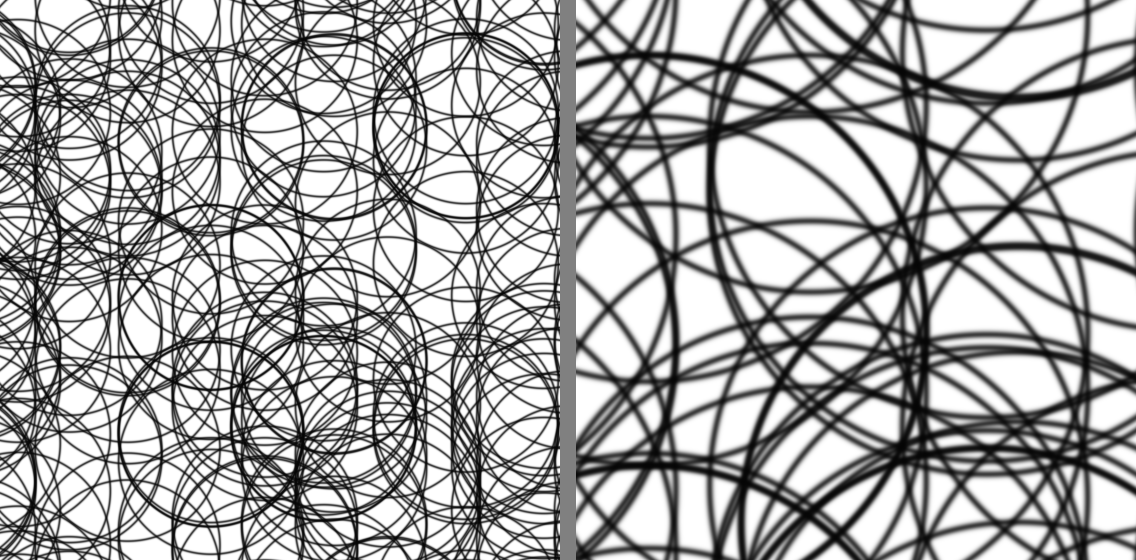
Left, the full canvas; right, a detail of the centre.
Give the GLSL for this pattern, as a Shadertoy shader.

```glsl
// Thin dark rings of one size, stacked at random heights in irregular columns.
// Rings of a column share their left and right edges, which build up vertical
// lines; each soft stroke is translucent, so crossings turn darker.

#define COLUMNS 14          // stacks of rings across the canvas
#define RINGS 17            // rings in each stack
#define RADIUS 0.165        // ring radius, in canvas heights
#define LINE_WIDTH 0.00222  // soft half width of a stroke
#define LINE_INK 0.78       // opacity in the middle of a stroke
#define SEED 3.7            // changes the arrangement
#define PAPER vec3(1.0)
#define INK vec3(0.02)

float hash(vec2 p) {
    return fract(sin(dot(p + SEED, vec2(127.1, 311.7))) * 43758.5453);
}

// Opacity of a soft stroke at a given distance from its centre line
float stroke(float distanceToLine, float width) {
    float t = distanceToLine / width;
    return LINE_INK * exp(-t * t);
}

void mainImage(out vec4 fragColor, in vec2 fragCoord) {
    vec2 uv = fragCoord / iResolution.y;
    float aspect = iResolution.x / iResolution.y;
    float width = max(LINE_WIDTH, 0.8 / iResolution.y);
    float light = 1.0;

    for (int i = 0; i < COLUMNS; i++) {
        // Unevenly spaced column, reaching past both side borders
        float column = float(i);
        float slot = (column + hash(vec2(column, 0.5))) / float(COLUMNS);
        float centreX = mix(-RADIUS, aspect + RADIUS, slot);
        if (abs(uv.x - centreX) > RADIUS + 4.0 * width) continue;

        // Rings at random heights, reaching past top and bottom
        for (int j = 0; j < RINGS; j++) {
            float height = hash(vec2(column, float(j) + 1.0));
            vec2 centre = vec2(centreX, mix(-RADIUS, 1.0 + RADIUS, height));
            float ring = abs(length(uv - centre) - RADIUS);
            light *= 1.0 - stroke(ring, width);
        }
    }

    fragColor = vec4(mix(INK, PAPER, light), 1.0);
}
```
